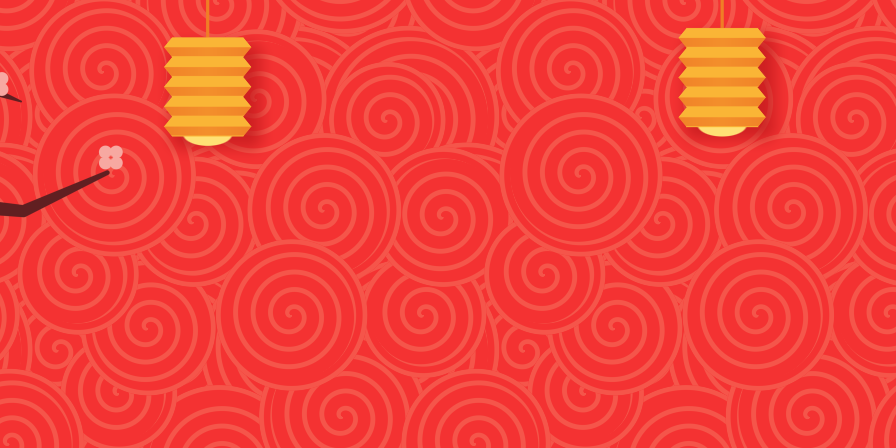
Give the GLSL for this background, as a Shadertoy shader.

```glsl
const float UNITS = 384.0;        // design units per canvas height
const float TILE = 400.0;         // repeat of the spiral pattern
const float RING_GAP = 15.0;
const float LINE_WIDTH = 4.2;
const float SPIRAL_TURN = 0.3;
const float BACK_RADIUS = 78.0;
const float PLEAT = 17.0;
const float PLEAT_COUNT = 5.0;
const float LANTERN_WIDE = 37.5;
const float LANTERN_NARROW = 30.5;
const float TAU = 6.2831853;

const vec3 RED = vec3(0.955, 0.195, 0.195);
const vec3 LINE_RED = vec3(0.96, 0.335, 0.29);
const vec3 SHADOW_RED = vec3(0.76, 0.10, 0.11);
const vec3 GOLD = vec3(0.98, 0.71, 0.21);
const vec3 ORANGE = vec3(0.94, 0.49, 0.15);
const vec3 LAMP_GLOW = vec3(1.0, 0.88, 0.46);
const vec3 BARK = vec3(0.38, 0.12, 0.13);
const vec3 PETAL = vec3(0.97, 0.66, 0.63);

// Spiral discs, back to front: centre and radius
const int DISC_COUNT = 15;
const vec3 DISCS[DISC_COUNT] = vec3[](
    vec3(188, 402, 72), vec3(102, 337, 50), vec3(294, 357, 72),
    vec3(8, 380, 64), vec3(220, 85, 60), vec3(332, 103, 50),
    vec3(363, 270, 54), vec3(127, 281, 58), vec3(166, 190, 56),
    vec3(380, 186, 60), vec3(89, 61, 64), vec3(278, 180, 66),
    vec3(67, 235, 52), vec3(250, 270, 65), vec3(98, 150, 70));

float pixelSize;

float cover(float d) {
    return 1.0 - smoothstep(-0.7 * pixelSize, 0.7 * pixelSize, d);
}

float boxDistance(vec2 p, vec2 halfSize) {
    vec2 q = abs(p) - halfSize;
    return length(max(q, 0.0)) + min(max(q.x, q.y), 0.0);
}

float taperDistance(vec2 p, vec2 a, vec2 b, float ra, float rb) {
    vec2 ab = b - a;
    float t = clamp(dot(p - a, ab) / dot(ab, ab), 0.0, 1.0);
    return length(p - a - ab * t) - mix(ra, rb, t);
}

// Disc with a rim line and a spiral inside, wrapped around the tile
void drawDisc(inout vec3 color, vec2 p, vec3 disc) {
    vec2 q = p - disc.xy;
    q -= TILE * round(q / TILE);
    float r = length(q);
    if (r > disc.z + pixelSize) return;
    float turn = r / RING_GAP - atan(q.y, q.x + 1e-4) / TAU + SPIRAL_TURN;
    float spiral = abs(fract(turn + 0.5) - 0.5) * RING_GAP - 0.5 * LINE_WIDTH;
    spiral = max(spiral, r - disc.z + 0.65 * RING_GAP);
    float rim = abs(r - disc.z + 0.5 * LINE_WIDTH) - 0.5 * LINE_WIDTH;
    vec3 fill = mix(RED, LINE_RED, cover(min(spiral, rim)));
    color = mix(color, fill, cover(r - disc.z));
}

vec3 spiralPattern(vec2 p) {
    vec3 color = RED;
    // Staggered back layer fills the gaps
    for (int i = 0; i < 16; i++) {
        float row = float(i / 4);
        vec2 centre = 100.0 * vec2(float(i % 4) + 0.5 * mod(row, 2.0), row);
        drawDisc(color, p, vec3(centre, BACK_RADIUS));
    }
    for (int i = 0; i < DISC_COUNT; i++) drawDisc(color, p, DISCS[i]);
    return color;
}

// Pleated lantern; p is measured from the middle of its top edge
void drawLantern(inout vec3 color, vec2 p) {
    float halfHeight = 0.5 * PLEAT * PLEAT_COUNT;
    vec2 middle = vec2(0.0, halfHeight);
    float shade = boxDistance(p - middle - vec2(7.0, 8.0), vec2(26.0, 32.0)) - 8.0;
    color = mix(color, SHADOW_RED, 0.75 * (1.0 - smoothstep(-8.0, 17.0, shade)));

    float cord = max(abs(p.x) - 1.4, p.y);
    color = mix(color, ORANGE, cover(cord));
    vec2 lampPos = (p - vec2(0.0, 2.0 * halfHeight - 2.0)) / vec2(21.0, 10.0);
    color = mix(color, LAMP_GLOW, cover((length(lampPos) - 1.0) * 10.0));

    float fold = fract(p.y / PLEAT);
    float halfWidth = mix(LANTERN_WIDE, LANTERN_NARROW, abs(2.0 * fold - 1.0));
    float body = max(abs(p.x) - halfWidth, abs(p.y - halfHeight) - halfHeight);
    float lower = cover((0.5 - fold) * PLEAT) * cover((fold - 1.0) * PLEAT + pixelSize);
    vec3 paper = mix(GOLD, ORANGE, lower * 0.9);
    paper = mix(paper, GOLD, 0.25 * (1.0 - abs(p.x) / LANTERN_WIDE));
    color = mix(color, paper, cover(body));
}

// Four round petals
void drawBlossom(inout vec3 color, vec2 p) {
    float petals = length(abs(p) - 4.6) - 5.6;
    color = mix(color, PETAL, cover(petals));
    color = mix(color, LINE_RED, 0.5 * cover(length(p) - 1.8));
}

void mainImage(out vec4 fragColor, in vec2 fragCoord) {
    pixelSize = UNITS / iResolution.y;
    vec2 p = vec2(fragCoord.x, iResolution.y - fragCoord.y) * pixelSize;
    vec3 color = spiralPattern(p);

    // Branch and blossoms
    vec2 bend = vec2(20.0, 181.0);
    float branch = taperDistance(p, vec2(-10.0, 178.0), bend, 6.0, 5.2);
    branch = min(branch, taperDistance(p, bend, vec2(92.0, 148.0), 5.2, 2.0));
    branch = min(branch, taperDistance(p, vec2(-6.0, 78.0), vec2(18.0, 87.0), 3.5, 0.8));
    color = mix(color, BARK, cover(branch));
    drawBlossom(color, p - vec2(95.0, 135.0));
    drawBlossom(color, p - vec2(-3.0, 72.0));

    drawLantern(color, p - vec2(178.0, 32.0));
    drawLantern(color, p - vec2(619.0, 24.0));
    fragColor = vec4(color, 1.0);
}
```
